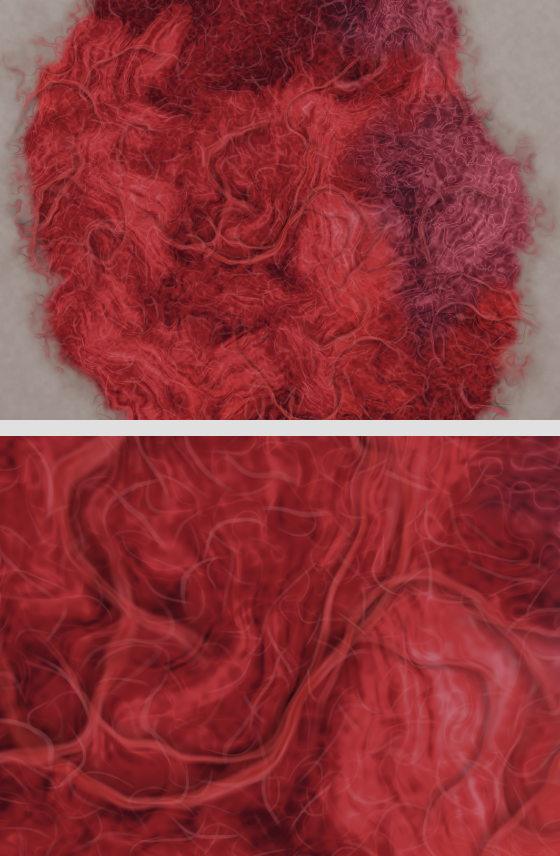
Top: the whole. Bottom: its middle third, enlarged.
Write a Shadertoy shader that draws this texture.

```glsl
const vec3 BACKDROP_LIGHT = vec3(0.67, 0.63, 0.61);
const vec3 BACKDROP_DARK = vec3(0.55, 0.48, 0.45);
const vec3 CREVICE = vec3(0.25, 0.05, 0.08);
const vec3 DARK_RED = vec3(0.51, 0.11, 0.13);
const vec3 RED = vec3(0.69, 0.20, 0.22);
const vec3 PINK = vec3(0.74, 0.38, 0.43);
const vec3 SCARLET = vec3(0.80, 0.20, 0.17);
const vec3 DARK_PLUM = vec3(0.22, 0.08, 0.13);
const vec3 PLUM = vec3(0.42, 0.14, 0.20);
const vec3 MAUVE = vec3(0.56, 0.24, 0.31);
const vec3 PALE_HAIR = vec3(0.80, 0.50, 0.53);
const int TUFTS = 46;
const int STRANDS = 38;
const float WARP = 0.20;
const float TAU = 6.2832;

float hash(vec2 p) { return fract(sin(dot(p, vec2(127.1, 311.7))) * 43758.5453); }

float noise(vec2 p) {
    vec2 i = floor(p), f = fract(p);
    f = f * f * (3.0 - 2.0 * f);
    return mix(mix(hash(i), hash(i + vec2(1, 0)), f.x),
               mix(hash(i + vec2(0, 1)), hash(i + vec2(1, 1)), f.x), f.y);
}

float fbm(vec2 p) {
    float sum = 0.0, amp = 0.5;
    for (int i = 0; i < 4; i++) {
        sum += amp * noise(p);
        p = mat2(1.6, 1.2, -1.2, 1.6) * p + 5.3;
        amp *= 0.5;
    }
    return sum / 0.9375;
}

float fade(float a, float b, float x) { return 1.0 - smoothstep(a, b, x); }

float ridge(vec2 p) { return 1.0 - abs(2.0 * noise(p) - 1.0); }

mat2 rot(float a) { return mat2(cos(a), sin(a), -sin(a), cos(a)); }

vec3 ramp(float t, vec3 a, vec3 b, vec3 c, vec3 d) {
    vec3 col = mix(a, b, smoothstep(0.0, 0.34, t));
    col = mix(col, c, smoothstep(0.30, 0.62, t));
    return mix(col, d, smoothstep(0.58, 1.0, t));
}

// Rough distance inside the pile, negative on the backdrop
float pileEdge(vec2 p) {
    float dy = p.y - 0.56, up = max(p.y - 0.5, 0.0), bump = (p.y - 0.48) / 0.11;
    float left = 0.04 + 0.8 * dy * dy;
    float right = 1.2 - 0.65 * up * up + 0.08 * exp(-bump * bump);
    return min(p.x - left, right - p.x);
}

// Thin bent hairs, one per grid cell
float hairs(vec2 p, float scale, float px) {
    vec2 g = p * scale, cell = floor(g);
    float sum = 0.0;
    for (int y = -1; y <= 1; y++)
    for (int x = -1; x <= 1; x++) {
        vec2 id = cell + vec2(x, y);
        float h = hash(id + 3.1);
        vec2 q = rot(TAU * h) * (g - id - vec2(hash(id), hash(id + 7.7)));
        q.y -= (hash(id + 5.9) - 0.5) * 2.4 * q.x * q.x;
        float line = fade(0.015, 0.035 + px * scale, abs(q.y));
        sum = max(sum, line * fade(0.35, 0.75, abs(q.x)) * (0.3 + 0.7 * hash(id + 1.3)));
    }
    return sum;
}

void mainImage(out vec4 fragColor, in vec2 fragCoord) {
    float px = 1.0 / iResolution.y;
    vec2 p = fragCoord * px;
    vec2 warp = vec2(fbm(p * 5.0), fbm(p * 5.0 + 17.0)) - 0.5;
    vec2 crimp = vec2(noise(p * 42.0), noise(p * 42.0 + 31.0)) - 0.5;
    vec2 w = p + WARP * warp + 0.010 * crimp;

    // Overlapping fibrous tufts, each shading those below
    float tone = 0.15;
    for (int i = 0; i < TUFTS; i++) {
        float n = float(i) + 1.0;
        float size = hash(vec2(n, 4.4)), level = hash(vec2(n, 6.1));
        vec2 v = w - vec2(1.36 * hash(vec2(n, 1.7)), hash(vec2(n, 9.2)));
        float r = mix(0.07, 0.18, size);
        vec2 q = rot(TAU * hash(vec2(n, 2.3))) * v;
        q.x *= 0.6;
        q.y += 2.2 * q.x * q.x;
        float d = length(q) / r;
        float coarse = noise(q * vec2(24.0, 95.0) + n * 7.0);
        float thin = noise(q * vec2(60.0, 230.0) + n * 3.0);
        float shade = 0.43 + 0.16 * dot(v / r, vec2(0.5, 0.6)) + 0.26 * (level - 0.5);
        shade += 0.42 * (coarse - 0.5) + 0.26 * (thin - 0.5);
        tone *= 1.0 - 0.30 * fade(0.9, 1.5, d);
        tone = mix(tone, shade, 0.88 * fade(0.75, 1.12, d + 0.35 * (coarse - 0.5)));
    }

    // Plum locks with tight curls
    float plumDist = length((p - vec2(1.10, 0.62)) * vec2(1.0, 0.75));
    plumDist = min(plumDist, length((p - vec2(0.87, 0.94)) * vec2(0.9, 1.3)) + 0.08);
    float plum = fade(0.12, 0.30, plumDist + 0.5 * warp.y);
    float curl = pow(ridge(w * 46.0 + 3.0 * crimp), 4.0);
    tone += (curl - 0.25) * mix(0.10, 0.34, plum);
    tone += 0.16 * (noise(p * 150.0) - 0.5) + 0.35 * warp.x + 0.05;
    tone = clamp(tone, 0.0, 1.0);

    vec3 wool = ramp(tone, CREVICE, DARK_RED, RED, PINK);
    float glow = smoothstep(0.5, 0.75, fbm(p * 3.5 + 40.0)) * tone;
    wool = mix(wool, SCARLET, 0.6 * glow);
    wool = mix(wool, ramp(tone, DARK_PLUM, PLUM, MAUVE, PINK), 0.88 * plum);

    // Backdrop board with soft shadow
    float edge = pileEdge(p) + 0.20 * warp.x + 0.10 * (fbm(p * 15.0) - 0.5);
    float board = 0.72 + 0.25 * (p.y - 0.5) + 0.35 * (fbm(p * 70.0) - 0.5);
    board -= 0.65 * smoothstep(-0.12, 0.0, edge);
    vec3 col = mix(BACKDROP_DARK, BACKDROP_LIGHT, clamp(board, 0.0, 1.0));

    // Ragged rim with loose wisps
    float wisp = pow(ridge(w * 26.0 + 2.0 * crimp), 3.0) * smoothstep(-0.08, 0.01, edge);
    float body = smoothstep(-0.025, 0.03, edge);
    col = mix(col, mix(wool, RED, 0.4 * (1.0 - body)), max(body, 0.65 * wisp));

    // Curved strands lying over the pile
    vec2 s = p + 0.10 * warp + 0.006 * crimp;
    float near = smoothstep(-0.08, -0.02, edge);
    for (int i = 0; i < STRANDS; i++) {
        float n = float(i) + 80.0;
        float h = hash(vec2(n, 5.2));
        vec2 c = vec2(1.32 * hash(vec2(n, 1.1)), hash(vec2(n, 8.3)));
        vec2 q = rot(TAU * hash(vec2(n, 3.9))) * (s - c);
        float ang = atan(q.y, q.x);
        float d = length(q) - mix(0.04, 0.17, h) * (1.0 + 0.14 * sin(ang * 3.0 + n));
        float width = mix(0.003, 0.010, hash(vec2(n, 7.4)));
        float arc = fade(0.9, 1.9, abs(ang)) * near;
        float ply = noise(vec2(d * 330.0, ang * 6.0 + n));
        vec3 dye = mix(mix(RED, SCARLET, h), PINK, 0.6 * ply);
        dye = mix(dye, mix(PLUM, PINK, ply), 0.7 * plum);
        col *= 1.0 - 0.22 * arc * fade(0.0, width * 3.0, abs(d + width));
        col = mix(col, dye, arc * (0.4 + 0.4 * ply) * fade(width * 0.3, width + px, abs(d)));
    }

    // Fine fuzz catching the light
    float fuzz = hairs(s, 22.0, px) + 0.7 * hairs(s + 4.0, 38.0, px);
    col = mix(col, PALE_HAIR, 0.26 * min(fuzz, 1.0) * smoothstep(-0.04, 0.02, edge));
    fragColor = vec4(clamp(col, 0.0, 1.0), 1.0);
}
```
